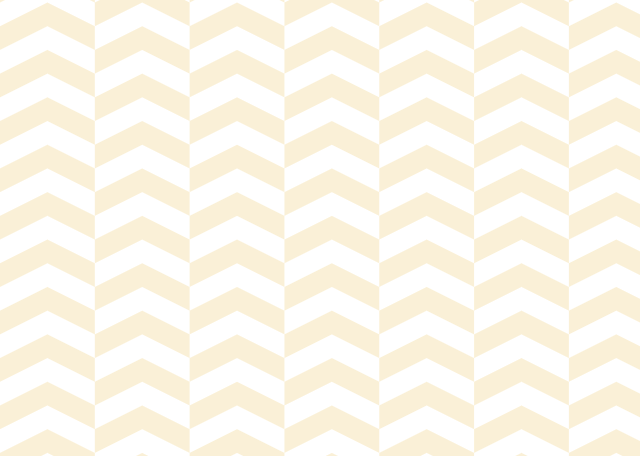
A Shadertoy shader for this pattern:

```glsl
// Pale cream chevron bands on white, in columns that swap colours side by side.
// Two smoothed square waves, one along the folded bands and one across the
// columns, are multiplied so that each column inverts its neighbour.

const float COLUMNS = 6.75;        // columns across the canvas width
const float BANDS_PER_COLUMN = 2.0; // band periods in one column width
const float BAND_OFFSET = 0.053;   // first peak below the top, in periods
const vec3 CREAM = vec3(0.982, 0.943, 0.842);
const vec3 WHITE = vec3(1.0);

// Square wave of period 1: +1 on the first half, -1 on the second.
// pixelSize is the change of phase over one pixel, used to smooth the edges.
float squareWave(float phase, float pixelSize) {
    float edgeDistance = 0.25 - abs(fract(phase + 0.25) - 0.5);
    return clamp(2.0 * edgeDistance / pixelSize, -1.0, 1.0);
}

// Height of the fold: 0 at the column centre, 0.5 at its sides.
float chevronFold(float columnX) {
    return abs(fract(columnX) - 0.5);
}

void mainImage(out vec4 fragColor, in vec2 fragCoord) {
    // Position in column widths, measured from the top left corner
    vec2 fromTopLeft = vec2(fragCoord.x, iResolution.y - fragCoord.y);
    float pixel = COLUMNS / iResolution.x;
    vec2 p = fromTopLeft * pixel;

    // Folded bands, with the pixel size taken across the slanted edge
    float bandPhase = p.y * BANDS_PER_COLUMN - BAND_OFFSET - chevronFold(p.x);
    float band = squareWave(bandPhase, pixel * length(vec2(1.0, BANDS_PER_COLUMN)));

    // Sign flip in every other column
    float columnSign = squareWave(0.5 * p.x, 0.5 * pixel);

    float coverage = 0.5 + 0.5 * band * columnSign;
    fragColor = vec4(mix(WHITE, CREAM, coverage), 1.0);
}
```
